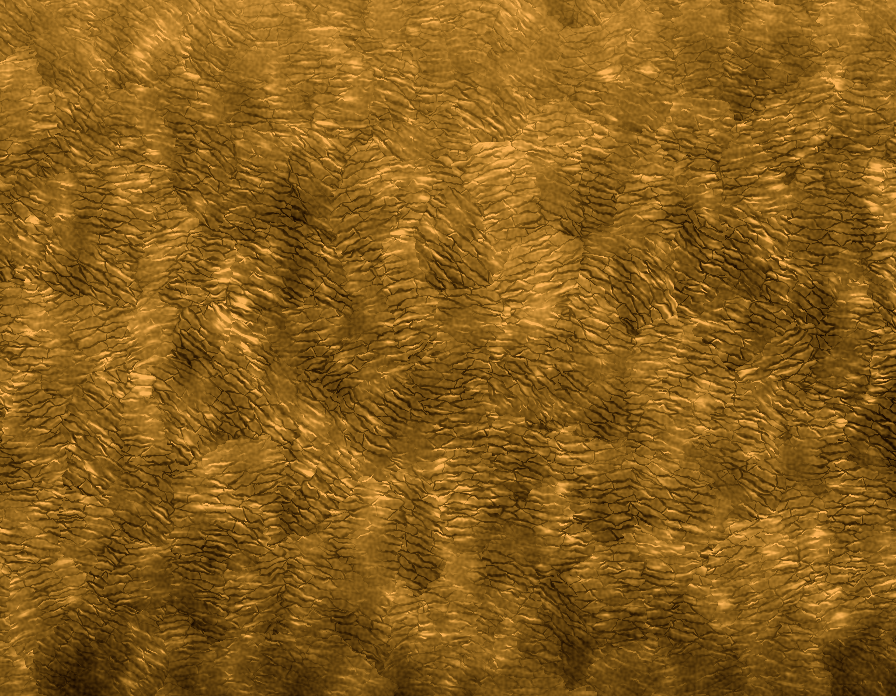
A Shadertoy shader for this texture:

```glsl
// Colour and light
const float BASE_TONE = 0.590;
const float TOP_GLOW = 0.11;
const float BOTTOM_SHADE = 0.17;
const float RIGHT_SHADE = 0.06;
const float BROAD_STRENGTH = 0.18;
const float SHEEN_STRENGTH = 0.21;
const vec2 SHEEN_SCALE = vec2(13.0, 8.0);
const vec2 LIGHT_STEP = vec2(0.0008, 0.0026);

// Brushed patches, sizes relative to canvas height
const vec2 PATCH_SCALE = vec2(12.0, 9.0);
const float PATCH_WARP = 0.045;
const float PATCH_CONTRAST = 0.09;
const float PATCH_TILT = 0.8;
const float FLOW_ANGLE = -0.20;
const float FLOW_SPREAD = 1.1;
const float FLOW_BEND = 6.0;

// Cracks and fine detail
const vec2 CRACK_SCALE = vec2(27.0, 90.0);
const float CRACK_WIDTH = 0.0022;
const float CRACK_DEPTH = 0.23;
const float GLINT_STRENGTH = 0.36;
const vec2 COMB_SCALE = vec2(28.0, 125.0);
const float COMB_STRENGTH = 0.17;
const float GRAIN_SCALE = 200.0;
const float GRAIN_STRENGTH = 0.13;

vec2 hash2(vec2 p) {
    vec3 a = fract(p.xyx * vec3(0.1031, 0.1030, 0.0973));
    a += dot(a, a.yzx + 33.33);
    return fract((a.xx + a.yz) * a.zy);
}

float cornerSlope(vec2 cell, vec2 offset) {
    float angle = 6.2832 * hash2(cell).x;
    return dot(vec2(cos(angle), sin(angle)), offset);
}

// Gradient noise, centred on zero
float gradientNoise(vec2 p) {
    vec2 i = floor(p), f = fract(p), e = vec2(1.0, 0.0);
    vec2 u = f * f * f * (f * (f * 6.0 - 15.0) + 10.0);
    float low = mix(cornerSlope(i, f), cornerSlope(i + e, f - e), u.x);
    float high = mix(cornerSlope(i + e.yx, f - e.yx), cornerSlope(i + 1.0, f - 1.0), u.x);
    return mix(low, high, u.y);
}

vec2 warpNoise(vec2 p) {
    return vec2(gradientNoise(p), gradientNoise(p + 57.3));
}

// Stretched Voronoi: xy = position from cell centre, z = border distance, w = cell id
// Borders across the stretch count as farther, so they draw thinner
vec4 cells(vec2 p, vec2 scale) {
    p *= scale;
    vec2 base = floor(p), nearest = vec2(9.0), second = vec2(9.0);
    float id = 0.0;
    for (int y = -1; y <= 1; y++) {
        for (int x = -1; x <= 1; x++) {
            vec2 cell = base + vec2(x, y);
            vec2 offset = p - cell - hash2(cell);
            if (dot(offset, offset) < dot(nearest, nearest)) {
                second = nearest;
                nearest = offset;
                id = hash2(cell + 19.7).x;
            } else if (dot(offset, offset) < dot(second, second)) {
                second = offset;
            }
        }
    }
    float a = length(nearest) + 1e-4, b = length(second) + 1e-4;
    float steepness = length(scale * (nearest / a - second / b)) + 1.0;
    float thinning = clamp(1.3 * scale.y / steepness, 1.0, 2.5);
    return vec4(nearest / scale, thinning * (b - a) / steepness, id);
}

// Distance to the nearest ragged crack in a patch
float crackDistance(vec2 q, float seed) {
    q += 0.004 * warpNoise(q * 70.0 + seed * 40.0);
    q += 0.0016 * warpNoise(q * 210.0);
    return cells(q + seed * 3.7, CRACK_SCALE).z;
}

vec3 goldColor(float tone) {
    return vec3(tone, 0.75 * tone - 0.033, 0.35 * tone * tone);
}

void mainImage(out vec4 fragColor, in vec2 fragCoord) {
    vec2 p = fragCoord / iResolution.y;
    float across = fragCoord.x / iResolution.x;
    float pixel = 1.0 / iResolution.y;

    // Feathered patches, each with its own straight or fanned flow
    vec2 feather = 0.014 * warpNoise(p * 28.0) + 0.012 * warpNoise(p * vec2(50.0, 95.0));
    vec4 patchCell = cells(p + PATCH_WARP * warpNoise(p * 7.0) + feather, PATCH_SCALE);
    float seed = patchCell.w;
    float angle = FLOW_ANGLE + FLOW_SPREAD * (seed - 0.5);
    mat2 turn = mat2(cos(angle), -sin(angle), sin(angle), cos(angle));
    vec2 local = turn * patchCell.xy;
    vec2 flow = turn * p;
    flow.y += FLOW_BEND * (fract(seed * 13.0) - 0.5) * local.x * local.x;

    // Cracks, sharpest in the middle of the canvas
    float focus = smoothstep(-0.1, 0.25, p.y) * (1.0 - 0.55 * smoothstep(0.65, 1.0, p.y));
    float presence = focus * smoothstep(-0.5, 0.15, gradientNoise(p * 16.0 + 31.0));
    float width = CRACK_WIDTH * (1.0 + 1.5 * gradientNoise(p * 50.0));
    float here = crackDistance(flow, seed);
    float above = crackDistance(flow + turn * LIGHT_STEP, seed);
    float crack = 1.0 - smoothstep(0.2 * width, width + 0.5 * pixel, here);
    float border = 1.0 - smoothstep(0.2 * width, width + 0.5 * pixel, patchCell.z);
    crack = max(crack, border * smoothstep(-0.1, 0.3, gradientNoise(p * 17.0)));

    // Lit rims below the cracks and combed glints, brightest on shiny ridges
    float sheen = gradientNoise((p + 0.02 * warpNoise(p * 12.0)) * SHEEN_SCALE);
    sheen += 0.6 * gradientNoise((p + feather) * vec2(32.0, 24.0) + 3.0);
    float shine = max(0.9 + 1.5 * sheen, 0.2) * (0.4 + 0.6 * focus);
    float rim = max(smoothstep(0.0, 0.0045, here) - smoothstep(0.0, 0.0045, above), 0.0);
    float sparkle = smoothstep(-0.15, 0.45, gradientNoise(p * vec2(50.0, 85.0) + 5.0));
    float comb = gradientNoise(flow * COMB_SCALE + seed * 90.0);
    comb += 1.2 * smoothstep(0.2, 0.55, comb) - 0.1;

    // Broad light, patch sheen and fine texture
    float tone = BASE_TONE + TOP_GLOW * smoothstep(0.8, 1.0, p.y);
    tone -= BOTTOM_SHADE * (1.0 - smoothstep(0.0, 0.25, p.y));
    tone -= RIGHT_SHADE * smoothstep(0.75, 1.0, across);
    tone += BROAD_STRENGTH * gradientNoise(p * 3.3 + 2.0) + SHEEN_STRENGTH * sheen;
    tone += PATCH_CONTRAST * (seed - 0.5) + PATCH_TILT * local.y;
    tone += COMB_STRENGTH * shine * comb;
    tone += GRAIN_STRENGTH * gradientNoise(p * GRAIN_SCALE);
    tone += GLINT_STRENGTH * rim * sparkle * shine - CRACK_DEPTH * crack * presence;

    fragColor = vec4(goldColor(clamp(tone, 0.10, 0.98)), 1.0);
}
```
